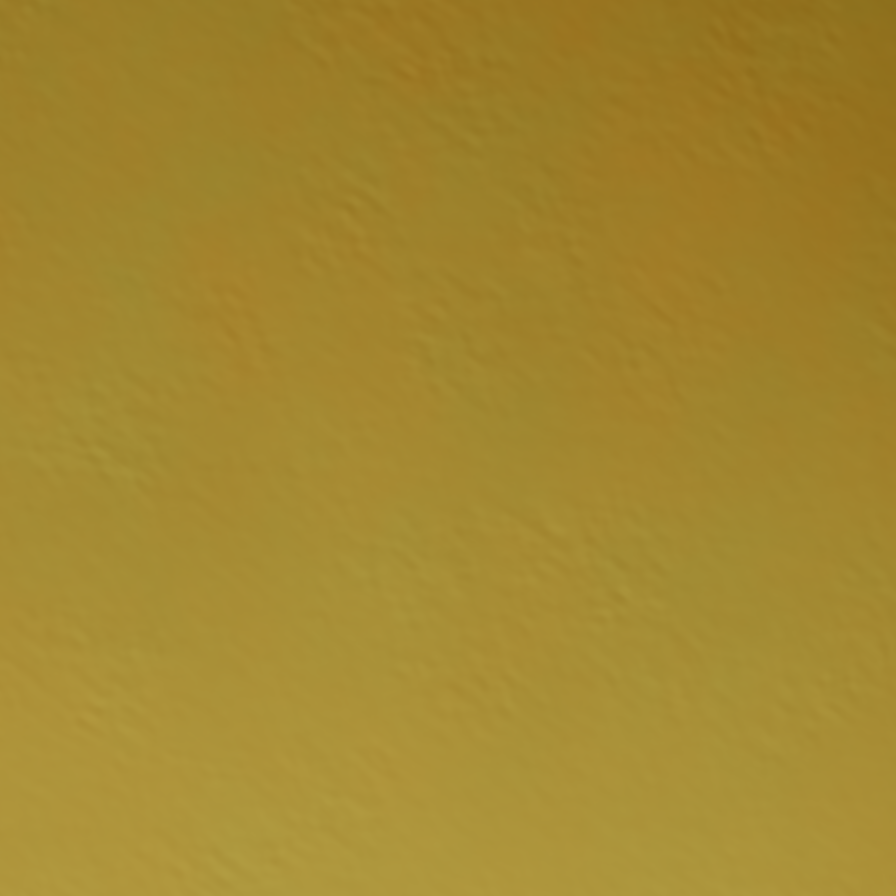
This texture is drawn by a three.js fragment shader. Its source:

```glsl
// Ochre plaster wall: a soft light falls off from the pale bottom edge to
// the brown upper right corner. Faint warm and green stains tint it, and
// patches of fine slanted wrinkles are shaded as relief from value noise.
varying vec2 vUv;

float hash(vec2 cell) {
  vec3 p = fract(vec3(cell.xyx) * 0.1031);
  p += dot(p, p.yzx + 33.33);
  return fract((p.x + p.y) * p.z);
}

float noise(vec2 p) {
  vec2 cell = floor(p);
  vec2 f = fract(p);
  f = f * f * f * (f * (f * 6.0 - 15.0) + 10.0);
  float low = mix(hash(cell), hash(cell + vec2(1.0, 0.0)), f.x);
  float high = mix(hash(cell + vec2(0.0, 1.0)), hash(cell + vec2(1.0, 1.0)), f.x);
  return mix(low, high, f.y);
}

// Sum of octaves, centred on zero
float fbm(vec2 p) {
  float sum = 0.0;
  float weight = 0.5;
  for (int i = 0; i < 4; i++) {
    sum += weight * (noise(p) - 0.5);
    p = mat2(1.6, 1.2, -1.2, 1.6) * p + 17.3;
    weight *= 0.5;
  }
  return sum;
}

// Height of the surface, with wrinkles stretched down to the right
float wrinkles(vec2 uv) {
  vec2 bend = 0.02 * vec2(fbm(uv * 9.0), fbm(uv * 9.0 + 40.0));
  vec2 p = mat2(0.8, 0.6, -0.6, 0.8) * (uv + bend);
  return noise(p * vec2(48.0, 95.0)) + 0.5 * noise(p * vec2(90.0, 150.0) + 31.0);
}

void main() {
  vec2 uv = vUv;

  // Broad light, bent a little by cloudy unevenness
  float edge = pow(uv.x, 4.0);
  float bottomLight = 0.93 - 0.02 * uv.x - 0.1 * edge;
  float topLight = 0.33 - 0.1 * uv.x - 0.25 * edge;
  float light = mix(bottomLight, topLight, pow(uv.y, 1.1));
  light += 0.14 * fbm(uv * 5.0 + 3.0);

  // Relief: slope of the wrinkles, stronger in scattered patches
  vec2 toLight = vec2(0.003, 0.004);
  float slope = wrinkles(uv + toLight) - wrinkles(uv - toLight);
  float patches = smoothstep(-0.1, 0.25, fbm(uv * 8.0 + 60.0));
  light += slope * mix(0.035, 0.13, patches);
  light += 0.05 * fbm(uv * vec2(60.0, 75.0));

  vec3 brown = vec3(0.56, 0.425, 0.1);
  vec3 paleOchre = vec3(0.695, 0.605, 0.25);
  vec3 color = mix(brown, paleOchre, light);

  // Stains: warm one way, green the other, strongest in the upper half
  float stain = fbm(uv * vec2(7.0, 6.0) + 11.0) + 0.4 * fbm(uv * 22.0 + 5.0);
  color += stain * mix(0.3, 1.0, uv.y) * vec3(0.05, -0.035, -0.03);

  gl_FragColor = vec4(color, 1.0);
}
```
